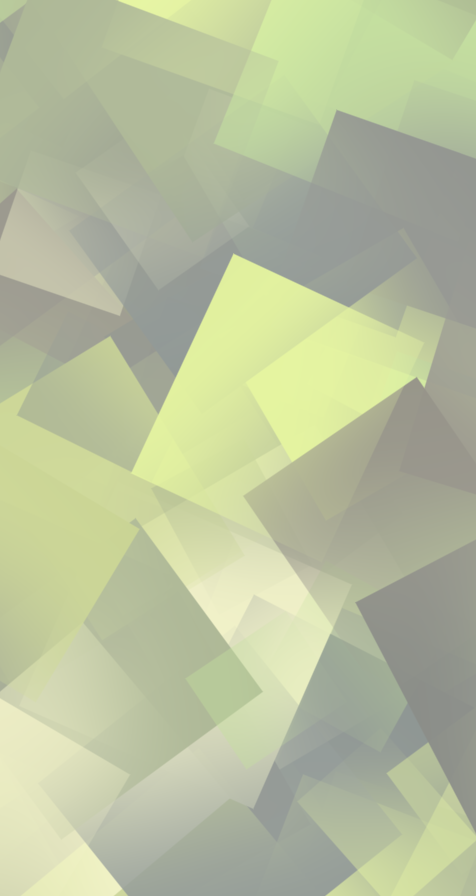
Write a Shadertoy shader that draws this background.

```glsl
// Overlapping translucent tilted squares in lime, cream, sage and grey, each fading to one side.
#define SQUARE_COUNT 66
#define SIDE_MIN 0.40
#define SIDE_MAX 0.59
#define SHARD_SCALE 0.55
#define SHARD_OPACITY 0.45
#define OPACITY_HIGH 0.97
#define OPACITY_LOW 0.06
#define FADE_SLANT 0.30
#define TONE_SHIFT 0.04
#define TILT_SPREAD 0.26
#define SEED 7u

const vec3 PALETTE[8] = vec3[8](
    vec3(0.58, 0.59, 0.57),   // violet grey
    vec3(0.91, 0.97, 0.64),   // lime
    vec3(0.69, 0.73, 0.60),   // sage
    vec3(0.96, 0.96, 0.80),   // cream
    vec3(0.61, 0.60, 0.56),   // warm grey
    vec3(0.78, 0.89, 0.63),   // pale green
    vec3(0.58, 0.61, 0.60),   // blue grey
    vec3(0.83, 0.87, 0.62));  // olive yellow

// Integer hash: four values in 0..1 for one index
vec4 hash4(uint n) {
    uvec4 v = (n + SEED * 101u) * uvec4(1664525u, 22695477u, 69069u, 134775813u)
            + uvec4(1013904223u, 12345u, 362437u, 907633u);
    v = (v ^ (v >> 16)) * 2146121005u;
    v = (v ^ (v >> 15)) * 2221713035u;
    v ^= v >> 16;
    return vec4(v >> 8) / 16777216.0;
}

mat2 rotation(float angle) {
    float c = cos(angle), s = sin(angle);
    return mat2(c, -s, s, c);
}

// Two families of tilt, each turned by random quarter turns
float tiltAngle(float pick, float jitter) {
    float quarter = floor(4.0 * pick);
    float family = fract(4.0 * pick) < 0.5 ? -0.42 : 0.61;
    return family + TILT_SPREAD * (jitter - 0.5) + 1.570796 * quarter;
}

// Evenly spread centres, reaching a little past the canvas
vec2 scatter(float index, vec2 canvas) {
    vec2 spread = fract(0.5 + index * vec2(0.75488, 0.56984));
    return mix(vec2(-0.12), canvas + 0.12, spread);
}

void mainImage(out vec4 fragColor, in vec2 fragCoord) {
    // Canvas width is one unit
    vec2 canvas = vec2(1.0, iResolution.y / iResolution.x);
    vec2 p = fragCoord / iResolution.x;
    float pixel = 1.0 / iResolution.x;

    // Soft sage ground
    vec3 color = mix(vec3(0.74, 0.77, 0.62), vec3(0.66, 0.71, 0.59), p.y / canvas.y);

    for (int i = 0; i < SQUARE_COUNT; i++) {
        float index = float(i);
        vec4 rnd = hash4(uint(i));
        bool isShard = i % 3 == 1;

        // Square in its own rotated frame
        vec2 halfSize = 0.5 * mix(vec2(SIDE_MIN), vec2(SIDE_MAX), rnd.xy);
        if (isShard) halfSize *= SHARD_SCALE;
        vec2 local = rotation(tiltAngle(rnd.z, rnd.w)) * (p - scatter(index, canvas));
        vec2 edge = abs(local) - halfSize;
        float coverage = 1.0 - smoothstep(-pixel, pixel, max(edge.x, edge.y));

        // Opacity falls off from one side to the other
        vec2 unit = local / halfSize;
        float fade = clamp(0.5 + 0.5 * mix(unit.y, unit.x, FADE_SLANT), 0.0, 1.0);
        float opacity = mix(OPACITY_LOW, OPACITY_HIGH, smoothstep(0.0, 0.85, fade));
        if (isShard) opacity *= SHARD_OPACITY;

        // Golden-ratio steps share the palette out evenly
        int pick = int(8.0 * fract(index * 0.61803));
        vec3 tint = PALETTE[pick] + TONE_SHIFT * (rnd.w - fade);
        color = mix(color, tint, coverage * opacity);
    }
    fragColor = vec4(clamp(color, 0.0, 1.0), 1.0);
}
```
